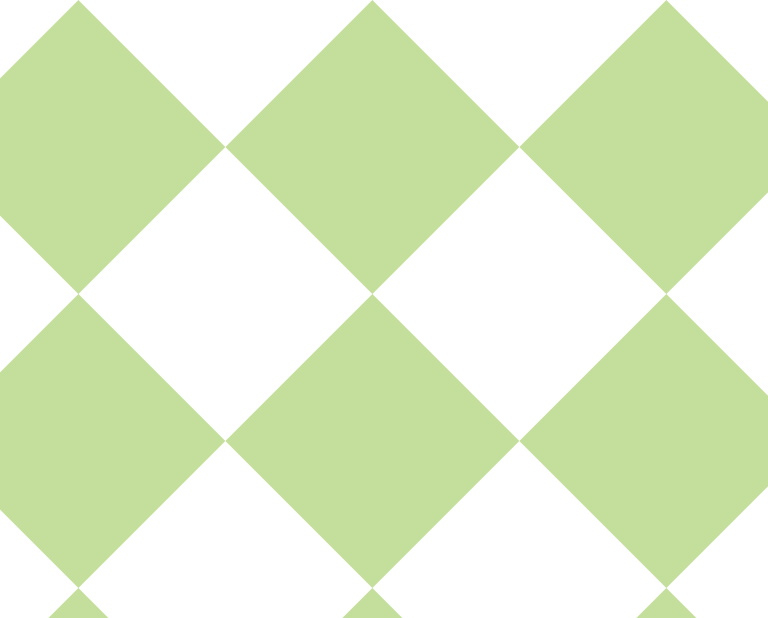
Reproduce this pattern procedurally as a Shadertoy shader.

```glsl
// Flat harlequin pattern: green diamonds on white, touching tip to tip.
// The plane is folded into square cells, each holding one diamond drawn
// from its signed distance; lengths are fractions of the canvas height.

const vec3  DIAMOND_COLOR = vec3(0.769, 0.875, 0.608);
const vec3  GROUND_COLOR  = vec3(1.0);
const float PERIOD        = 0.4757;               // cell size, across and down
const vec2  CENTER        = vec2(0.6026, 0.7621); // middle of one diamond
const float EDGE_PIXELS   = 1.0;                  // width of the smoothed edge

// Offset from the middle of the nearest cell.
vec2 repeatCell(vec2 p, float period) {
    return (fract(p / period + 0.5) - 0.5) * period;
}

// Signed distance to the sides of a square standing on its tip.
float diamondDistance(vec2 p, float halfDiagonal) {
    return (abs(p.x) + abs(p.y) - halfDiagonal) * inversesqrt(2.0);
}

void mainImage(out vec4 fragColor, in vec2 fragCoord) {
    vec2 uv = fragCoord / iResolution.y;
    vec2 cell = repeatCell(uv - CENTER, PERIOD);

    // Coverage falls from one to zero across the edge.
    float dist = diamondDistance(cell, 0.5 * PERIOD);
    float coverage = clamp(0.5 - dist * iResolution.y / EDGE_PIXELS, 0.0, 1.0);

    fragColor = vec4(mix(GROUND_COLOR, DIAMOND_COLOR, coverage), 1.0);
}
```
